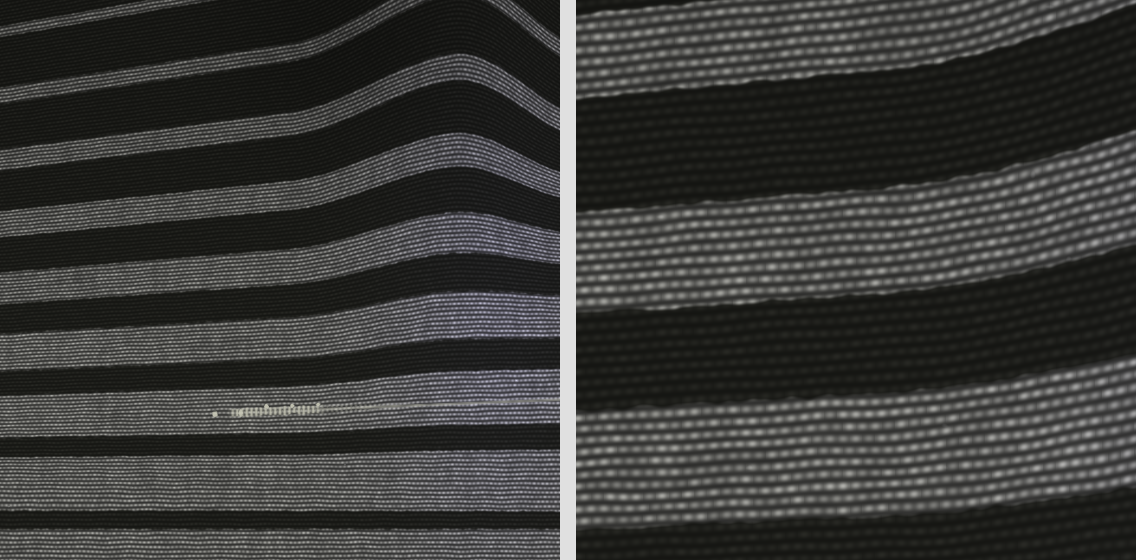
Left: the whole. Right: its middle third, enlarged.
A WebGL 2 fragment shader for this texture:

```glsl
#version 300 es
precision highp float;
// Draped dark cloth with widening grey woven stripes and one pale pulled thread.
uniform vec2 u_resolution;
out vec4 fragColor;

const float TAU = 6.2831853;

// Stripe layout, y measured downward from the top edge
const float ANCHOR_Y = 0.859;       // height where every column agrees
const float ANCHOR_STRIPE = 7.0;    // stripe number at that height
const float PITCH_LEFT = 0.1146;
const float PITCH_SLOPE = 0.025;
const float PITCH_RIDGE = 0.013;
const float PITCH_DROP = 0.0286;
const float PITCH_BOTTOM = 0.146;
const float HALF_WIDTH_FIRST = 0.08;
const float HALF_WIDTH_GROWTH = 0.041;

// Weave
const float ROWS_PER_STRIPE = 18.0;
const float STITCHES_ACROSS = 130.0;

// Colours
const vec3 DARK_YARN = vec3(0.082, 0.084, 0.072);
const vec3 DARK_GLINT = vec3(0.058, 0.058, 0.053);
const vec3 GREY_GAP = vec3(0.195, 0.195, 0.188);
const vec3 GREY_GLINT = vec3(0.35, 0.35, 0.34);
const vec3 COOL_TINT = vec3(0.99, 0.98, 1.14);
const vec3 PALE_THREAD = vec3(0.80, 0.80, 0.73);

float hash(vec2 p) {
    vec3 q = fract(vec3(p.xyx) * 0.1031);
    q += dot(q, q.yzx + 33.33);
    return fract((q.x + q.y) * q.z);
}

float corner(vec2 cell, vec2 offset) {
    float angle = TAU * hash(cell);
    return dot(vec2(cos(angle), sin(angle)), offset);
}

float gradientNoise(vec2 p) {
    vec2 i = floor(p), f = p - i, e = vec2(1.0, 0.0);
    vec2 w = f * f * f * (f * (f * 6.0 - 15.0) + 10.0);
    return mix(mix(corner(i, f), corner(i + e.xy, f - e.xy), w.x),
               mix(corner(i + e.yx, f - e.yx), corner(i + e.xx, f - e.xx), w.x), w.y);
}

float wave(float t) { return 0.5 + 0.5 * cos(TAU * t); }

// Local stripe spacing: swells toward the fold and falls off beyond it
float stripePitch(vec2 p) {
    float rise = PITCH_RIDGE * smoothstep(0.52, 0.81, p.x);
    float fall = PITCH_DROP * smoothstep(0.81, 1.07, p.x) * (1.0 - smoothstep(0.21, 0.73, p.y));
    float pitch = PITCH_LEFT + PITCH_SLOPE * p.x + rise - fall;
    return mix(pitch, PITCH_BOTTOM, smoothstep(0.807, 0.9375, p.y));
}

// Staggered oval stitches with uneven yarn
float weave(float stripe, float x) {
    float row = stripe * ROWS_PER_STRIPE + 0.25 * gradientNoise(vec2(x * 24.0, stripe * 4.0));
    float r = floor(row);
    float along = x * STITCHES_ACROSS + 0.5 * mod(r, 2.0);
    float stitch = wave(row - r - 0.5) * (0.5 + 0.5 * wave(along));
    float uneven = 0.8 + 0.45 * hash(vec2(floor(along + 0.5), r + 40.0));
    return stitch * uneven;
}

// Coverage of the snagged thread: ticked bar, knots and a fading tail
float pulledThread(vec2 p, float px) {
    float dy = p.y - (0.737 - 0.04 * (p.x - 0.417));
    float ragged = 0.007 + 0.005 * gradientNoise(vec2(p.x * 60.0, 3.0));
    float bar = smoothstep(0.405, 0.42, p.x) * (1.0 - smoothstep(0.56, 0.59, p.x));
    bar *= 1.0 - smoothstep(ragged - px, ragged + px, abs(dy));
    float ticks = 0.25 + 0.55 * wave(p.x * 118.0);
    float tail = smoothstep(0.41, 0.44, p.x) * (0.4 + 0.25 * gradientNoise(vec2(p.x * 45.0, 8.0)));
    tail *= 1.0 - smoothstep(0.001, 0.001 + 1.5 * px, abs(dy));
    float fringe = smoothstep(0.56, 0.59, p.x) * (1.0 - smoothstep(0.62, 0.85, p.x));
    fringe *= 0.3 * wave(p.x * 118.0) * (1.0 - smoothstep(0.004, 0.008, abs(dy)));
    float cover = max(bar * ticks, max(tail, fringe));
    for (int i = 0; i < 5; i++) {
        float k = float(i);
        vec2 center = vec2(0.384 + 0.046 * k, k < 1.5 ? 0.001 : -0.008);
        vec2 size = vec2(0.005, 0.004 + 0.009 * hash(vec2(k, 5.0)));
        float d = length((vec2(p.x, dy) - center) / size);
        d += 0.5 * gradientNoise(p * 180.0);
        cover = max(cover, 0.9 * (1.0 - smoothstep(0.5, 1.1, d)));
    }
    return cover;
}

void main() {
    vec2 p = gl_FragCoord.xy / u_resolution;
    p.y = 1.0 - p.y;
    float px = 1.0 / min(u_resolution.x, u_resolution.y);

    // Stripe mask, wider with each stripe down
    float pitch = stripePitch(p);
    float stripe = ANCHOR_STRIPE + (p.y - ANCHOR_Y) / pitch;
    float index = floor(stripe + 0.5);
    float halfWidth = HALF_WIDTH_FIRST + HALF_WIDTH_GROWTH * index;
    float edge = abs(stripe - index) - halfWidth + 0.018 * gradientNoise(p * vec2(90.0, 30.0));
    float soft = px / pitch + 0.006;
    float grey = 1.0 - smoothstep(-soft, soft, edge);

    // Yarn colours, streaks and small bright nubs
    float stitch = weave(stripe, p.x);
    float streak = 1.0 + 0.12 * gradientNoise(p * vec2(70.0, 9.0)) + 0.12 * gradientNoise(p * vec2(12.0, 160.0));
    float nub = smoothstep(0.52, 0.68, gradientNoise(p * vec2(95.0, 120.0)));
    vec3 greyCloth = (GREY_GAP + GREY_GLINT * stitch) * streak + 0.12 * nub;
    vec3 color = mix(DARK_YARN + DARK_GLINT * stitch, greyCloth, grey);

    // Soft light over the drape
    float ridge = exp(-dot((p - vec2(0.9, 0.52)) * vec2(5.0, 2.2), (p - vec2(0.9, 0.52)) * vec2(5.0, 2.2)));
    float light = mix(0.86, 1.04, smoothstep(0.0, 0.75, p.y)) + 0.13 * ridge;
    light -= 0.16 * exp(-dot((p - vec2(0.62, 0.05)) * 5.0, (p - vec2(0.62, 0.05)) * 5.0));
    color *= light * mix(vec3(1.0), COOL_TINT, ridge);

    color = mix(color, PALE_THREAD, pulledThread(p, px));
    fragColor = vec4(color, 1.0);
}
```
